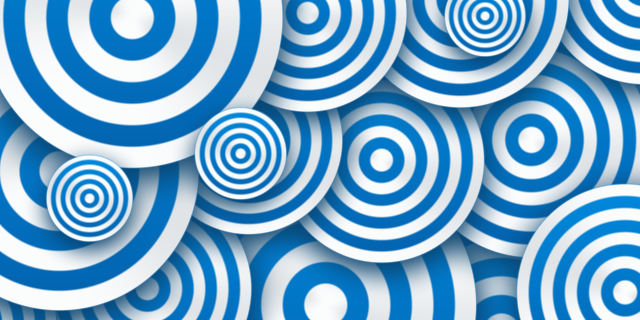
Reproduce this pattern procedurally as a Shadertoy shader.

```glsl
// Overlapping paper discs with blue and white target rings and soft shadows.
// Discs are painted back to front in three tiers: a wide backdrop, a jittered
// staggered grid visited in shuffled order, and a few small discs on top.

const vec3 BLUE_TOP = vec3(0.0, 0.53, 0.86);
const vec3 BLUE_LOW = vec3(0.01, 0.39, 0.69);
const vec3 PAPER = vec3(0.985, 0.988, 0.99);
const vec3 PAPER_GREY = vec3(0.88, 0.895, 0.905);
const vec3 SHADOW = vec3(0.035, 0.26, 0.43);

const int BACK_COUNT = 4;
const int GRID_COUNT = 15;
const int SMALL_COUNT = 3;

float hash(float n) {
    return fract(sin(n * 12.99 + 4.1) * 4375.85);
}

// 1 inside (negative distance), 0 outside, with a soft edge
float cover(float dist, float soft) {
    return 1.0 - smoothstep(-soft, soft, dist);
}

// Ring colours at offset p from the centre of a disc
vec3 ringColor(vec2 p, float radius, float bands, float soft) {
    float bandWidth = radius / bands;
    float q = max(length(p) / bandWidth, 0.5);
    float ringDist = (abs(mod(q - 0.5, 2.0) - 1.0) - 0.5) * bandWidth;

    // Conical sheen on the white, vertical gradient on the blue
    float angle = atan(p.y, p.x + 1e-5);
    float sheen = pow(0.5 + 0.5 * cos(2.0 * (angle + 0.4)), 3.0);
    sheen *= smoothstep(0.0, 1.2 * bandWidth, length(p));
    vec3 white = mix(PAPER, PAPER_GREY, sheen);
    vec3 blue = mix(BLUE_LOW, BLUE_TOP, clamp(0.5 + 0.55 * p.y / radius, 0.0, 1.0));
    return mix(white, blue, cover(ringDist, soft));
}

// Paint one disc and its shadow over the colour below
vec3 paintDisc(vec3 below, vec2 p, float radius, float bands, float soft) {
    float reach = 0.07 + 0.2 * radius;
    float shadowDist = length(p + vec2(0.0, 0.025)) - radius;
    float shade = 1.0 - smoothstep(-0.05, reach, shadowDist);
    vec3 col = mix(below, SHADOW, 0.9 * shade * shade);
    float mask = cover(length(p) - radius, soft);
    return mix(col, ringColor(p, radius, bands, soft), mask);
}

// Centre (xy) and radius (z) of each tier; x spans 0..aspect, y spans 0..1
vec3 backDisc(float k, float aspect) {
    float x = (k + 0.5) / float(BACK_COUNT) * aspect;
    return vec3(x, 0.5 + 0.3 * (hash(k) - 0.5), 0.62);
}

vec3 gridDisc(float k, float aspect) {
    float cell = mod(k * 7.0 + 3.0, float(GRID_COUNT));
    float row = floor(cell / 5.0);
    float col = mod(cell, 5.0) + 0.5 * mod(row, 2.0);
    vec2 jitter = vec2(hash(cell + 20.0), hash(cell + 50.0)) - 0.5;
    vec2 center = vec2((col * 0.26 - 0.03) * aspect, 0.03 + row * 0.49);
    float radius = 0.29 + 0.2 * hash(cell + 80.0);
    return vec3(center + jitter * vec2(0.2, 0.16), radius);
}

vec3 smallDisc(float k, float aspect) {
    float x = fract(k * 0.618 + 0.14) * aspect;
    float y = fract(k * 0.57 + 0.38);
    return vec3(x, y, 0.12 + 0.03 * hash(k + 7.0));
}

void mainImage(out vec4 fragColor, in vec2 fragCoord) {
    vec2 uv = fragCoord / iResolution.y;
    float aspect = iResolution.x / iResolution.y;
    float soft = max(1.0 / iResolution.y, 0.004);
    vec3 col = BLUE_LOW;

    for (int i = 0; i < BACK_COUNT; i++) {
        vec3 disc = backDisc(float(i), aspect);
        col = paintDisc(col, uv - disc.xy, disc.z, 9.0, soft);
    }
    for (int i = 0; i < GRID_COUNT; i++) {
        vec3 disc = gridDisc(float(i), aspect);
        float bands = disc.z > 0.4 ? 7.0 : 9.0;
        col = paintDisc(col, uv - disc.xy, disc.z, bands, soft);
    }
    for (int i = 0; i < SMALL_COUNT; i++) {
        vec3 disc = smallDisc(float(i), aspect);
        col = paintDisc(col, uv - disc.xy, disc.z, 9.0, soft);
    }
    fragColor = vec4(col, 1.0);
}
```
